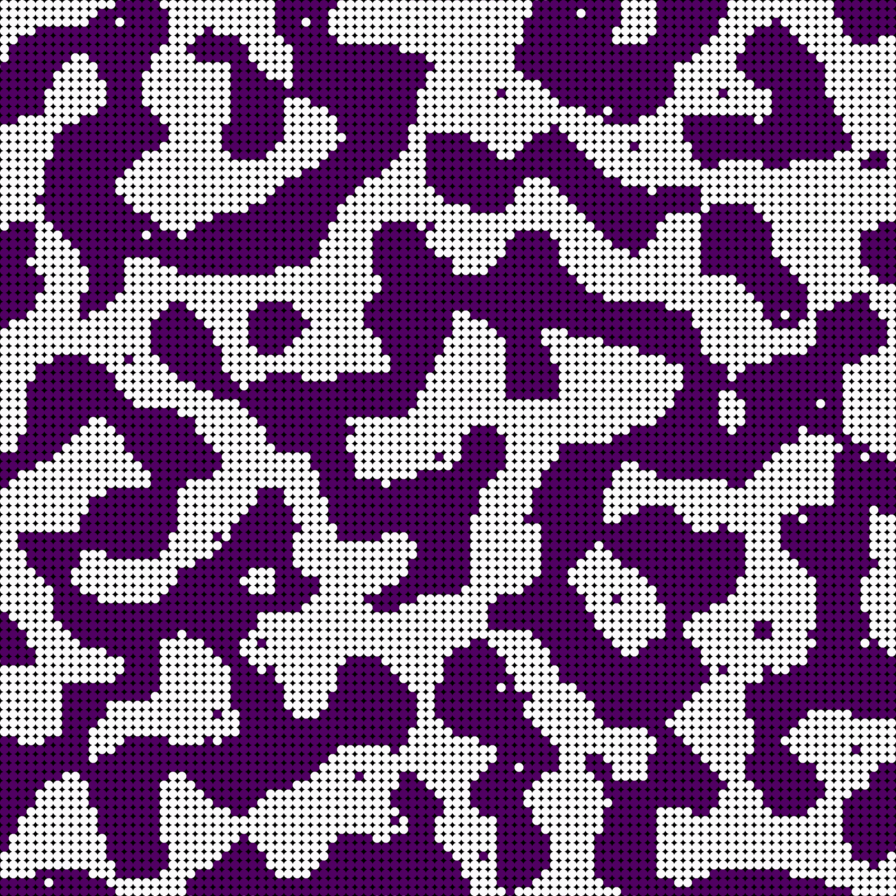
Reproduce this pattern procedurally as a three.js fragment shader.

```glsl
// Halftone grid of white and purple dots on black, coloured by a blotchy labyrinth field
varying vec2 vUv;

const float DOTS = 101.0;         // dots across the canvas
const float DOT_RADIUS = 0.507;   // in grid cells
const float EDGE = 0.1;           // half width of the soft rim, in grid cells
const float BLOTCH_SCALE = 3.35;  // kernel size of the blotches, in grid cells
const float WHITE_BIAS = 0.0;     // raises or lowers the share of white
const float SPECK_CHANCE = 0.005; // share of dots that swap colour
const vec3 WHITE = vec3(0.985, 0.98, 0.985);
const vec3 PURPLE = vec3(0.315, 0.0, 0.385);
const vec3 BLACK = vec3(0.0);

vec3 hash3(vec2 p) {
  vec3 q = fract(vec3(p.xyx) * vec3(0.1031, 0.1030, 0.0973));
  q += dot(q, q.yxz + 33.33);
  return fract((q.xxy + q.yzz) * q.zyx);
}

// Band-limited noise: jittered random impulses spread by a Mexican-hat kernel
float blotchField(vec2 p) {
  vec2 base = floor(p);
  float sum = 0.0;
  for (int j = -3; j <= 3; j++) {
    for (int i = -3; i <= 3; i++) {
      vec2 node = base + vec2(float(i), float(j));
      vec3 rnd = hash3(node + 71.0);
      vec2 d = node + rnd.xy - p;
      float q = 0.5 * dot(d, d);
      sum += (2.0 * rnd.z - 1.0) * (1.0 - q) * exp(-q);
    }
  }
  return sum;
}

// Each dot takes one flat colour from the field at its centre
vec3 dotColour(vec2 cell) {
  float isWhite = step(0.0, blotchField((cell + 0.5) / BLOTCH_SCALE) + WHITE_BIAS);
  float isSpeck = step(hash3(cell + 305.0).x, SPECK_CHANCE);
  return mix(PURPLE, WHITE, abs(isWhite - isSpeck));
}

float dotCoverage(vec2 offset) {
  return 1.0 - smoothstep(DOT_RADIUS - EDGE, DOT_RADIUS + EDGE, length(offset));
}

void main() {
  vec2 grid = vUv * DOTS;
  vec2 cell = floor(grid);
  vec2 offset = grid - cell - 0.5;

  // The nearest side neighbour, whose rim can reach into this cell
  vec2 side = abs(offset.x) > abs(offset.y)
    ? vec2(sign(offset.x), 0.0)
    : vec2(0.0, sign(offset.y));

  float own = dotCoverage(offset);
  float next = dotCoverage(offset - side);
  vec3 ink = own * dotColour(cell);
  if (next > 0.0) ink += next * dotColour(cell + side);

  // Blend both dots over the background
  float cover = own + next;
  vec3 colour = ink / max(cover, 1.0) + BLACK * max(1.0 - cover, 0.0);
  gl_FragColor = vec4(colour, 1.0);
}
```
